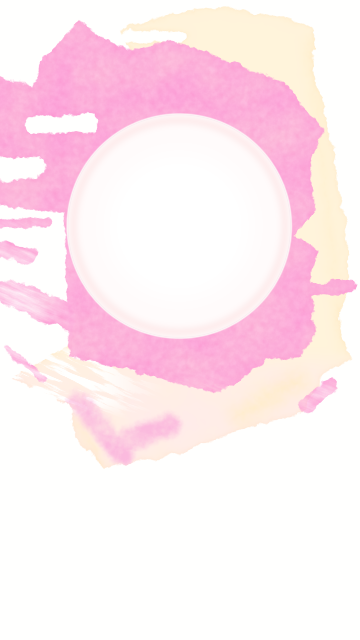
Write a WebGL 2 fragment shader that draws this background.

```glsl
#version 300 es
precision highp float;
// Pink and cream watercolour strokes on white paper behind a pale round plate.

uniform vec2 u_resolution;
out vec4 fragColor;

vec2 hashGradient(vec2 cell) {
  vec2 h = vec2(dot(cell, vec2(127.1, 311.7)), dot(cell, vec2(269.5, 183.3)));
  return 2.0 * fract(sin(h) * 43758.5) - 1.0;
}

float gradientNoise(vec2 p) {
  vec2 i = floor(p), f = fract(p), u = f * f * (3.0 - 2.0 * f);
  vec2 e = vec2(0.0, 1.0);
  float low = mix(dot(hashGradient(i), f), dot(hashGradient(i + e.yx), f - e.yx), u.x);
  float high = mix(dot(hashGradient(i + e), f - e), dot(hashGradient(i + 1.0), f - 1.0), u.x);
  return mix(low, high, u.y);
}

float fbm(vec2 p) {
  float sum = 0.0, amplitude = 0.6;
  for (int k = 0; k < 4; k++) {
    sum += amplitude * gradientNoise(p);
    p = mat2(1.6, 1.2, -1.2, 1.6) * p + 7.3;
    amplitude *= 0.5;
  }
  return sum;
}

// Signed distance to a closed outline
float outline(vec2 p, vec2 v[23]) {
  float d = 1e5, side = 1.0;
  for (int i = 0; i < 23; i++) {
    vec2 a = v[i], e = v[(i + 22) % 23] - a, w = p - a;
    vec2 b = w - e * clamp(dot(w, e) / dot(e, e), 0.0, 1.0);
    d = min(d, dot(b, b));
    bvec3 c = bvec3(p.y >= a.y, p.y < a.y + e.y, e.x * w.y > e.y * w.x);
    if (all(c) || all(not(c))) side = -side;
  }
  return side * sqrt(d);
}

// Signed distance to a round-ended brush stroke
float stroke(vec2 p, vec2 a, vec2 b, float radius) {
  vec2 e = b - a;
  return length(p - a - e * clamp(dot(p - a, e) / dot(e, e), 0.0, 1.0)) - radius;
}

float fill(float d, float soft) {
  return 1.0 - smoothstep(-soft, soft, d);
}

void main() {
  // Percent of the canvas width, measured down from the top left
  vec2 p = vec2(gl_FragCoord.x, u_resolution.y - gl_FragCoord.y) * 100.0 / u_resolution.x;
  float pixel = 100.0 / u_resolution.x;

  // Ragged edges and paper grain
  vec2 q = p + 2.4 * vec2(fbm(p * 0.22), fbm(p * 0.22 + 31.0));
  q += 0.7 * vec2(fbm(p * 0.9 + 5.0), fbm(p * 0.9 + 57.0));
  float cloud = fbm(p * 0.09 + 3.0), grain = fbm(p * 0.55 + 11.0);
  vec2 along = vec2(dot(p, vec2(0.92, 0.39)), dot(p, vec2(-0.39, 0.92)));
  float streak = fbm(along * vec2(0.09, 0.55) + 19.0);

  // Pale wash: cream above and to the right, blush below
  float wash = outline(q, vec2[](
    vec2(33, 8.5), vec2(43, 5), vec2(52, 3), vec2(61, 2), vec2(75, 4), vec2(87, 7.5),
    vec2(87, 18), vec2(92, 40), vec2(96, 62), vec2(97, 80), vec2(94, 88), vec2(97, 100),
    vec2(90, 104), vec2(84, 115), vec2(68, 119), vec2(50, 126), vec2(40, 128), vec2(29, 130),
    vec2(21, 122), vec2(19, 112), vec2(3, 105), vec2(19, 96), vec2(40, 20)));
  wash = max(wash, -stroke(q, vec2(35, 10), vec2(50, 10.5), 1.5));
  float blush = smoothstep(96.0, 106.0, p.y) * (0.65 + 0.6 * cloud);
  vec3 washColor = mix(vec3(1.0, 0.955, 0.86), vec3(1.0, 0.92, 0.925), blush);
  float yellow = max(fill(stroke(q, vec2(86, 12), vec2(95, 96), 0.5), 4.0) * 0.6,
    fill(stroke(q, vec2(67, 115), vec2(82, 106), 2.0), 5.0));
  yellow = max(yellow, fill(stroke(q, vec2(22, 118), vec2(28, 129), 1.0), 3.0) * 0.7);
  washColor = mix(washColor, vec3(1.0, 0.925, 0.76), yellow * (0.75 + 0.6 * grain));
  washColor -= vec3(0.0, 0.025, 0.05) * exp(-abs(wash) * 1.6);
  float lowerLeft = fill(p.x - 36.0, 12.0) * smoothstep(95.0, 99.0, p.y) * fill(p.y - 114.0, 3.0);
  float washAlpha = fill(wash, pixel) * (1.0 - lowerLeft * smoothstep(-0.08, 0.08, streak));
  vec3 color = mix(vec3(1.0, 1.0, 0.995), washColor, washAlpha);

  // Main pink patch with gaps and loose strokes at its sides
  float pink = outline(q, vec2[](
    vec2(-3, 20), vec2(9, 24), vec2(12, 17), vec2(22, 5.5), vec2(27, 10), vec2(37, 14),
    vec2(47, 11.3), vec2(56, 14), vec2(79, 23), vec2(90, 36.5), vec2(86, 46), vec2(87.5, 59),
    vec2(82, 65), vec2(88.5, 69.5), vec2(86, 78), vec2(87.5, 93), vec2(83.5, 99.5), vec2(74, 100),
    vec2(61.5, 109.5), vec2(36, 103), vec2(19, 99), vec2(18, 59), vec2(-3, 57)));
  pink = max(pink, -stroke(q, vec2(9, 34.8), vec2(25, 34.2), 2.4));
  pink = max(pink, -stroke(q, vec2(1, 47), vec2(9.5, 46.5), 3.2));
  pink = min(pink, stroke(q, vec2(-2, 62), vec2(13, 62), 1.2));
  pink = min(pink, stroke(q, vec2(-2, 69), vec2(8, 71), 2.2));
  pink = min(pink, stroke(q, vec2(2, 81), vec2(19, 88), 3.6));
  pink = min(pink, stroke(q, vec2(2, 97), vec2(12, 105), 0.8));
  pink = min(pink, stroke(q, vec2(84, 80.5), vec2(97.5, 79.5), 1.9));
  pink = min(pink, stroke(q, vec2(85, 113), vec2(91, 107.5), 2.2));
  float faded = fill(p.x - 16.0, 8.0) * smoothstep(50.0, 80.0, p.y);
  faded = max(faded, 0.7 * smoothstep(102.0, 110.0, p.y));
  vec3 pinkColor = mix(vec3(0.99, 0.645, 0.85), vec3(0.99, 0.74, 0.855), clamp(0.45 + 1.3 * cloud, 0.0, 1.0));
  pinkColor += vec3(0.005, 0.10, 0.05) * grain - vec3(0.0, 0.035, 0.01) * exp(-abs(pink));
  float pinkAlpha = fill(pink, pixel) * (1.0 - faded * clamp(0.4 + 1.2 * streak, 0.0, 0.9));
  color = mix(color, pinkColor, pinkAlpha);

  // Diluted pink lobe along the bottom
  float lobe = min(stroke(q, vec2(22, 112), vec2(34, 126), 3.0), stroke(q, vec2(34, 123), vec2(47, 118), 3.0));
  float lobeAlpha = fill(lobe, 1.6) * fill(wash, pixel) * clamp(0.7 + 1.2 * cloud + 0.5 * grain, 0.2, 1.0);
  color = mix(color, vec3(0.985, 0.73, 0.87), lobeAlpha);

  // White plate with a blushing inner ring and a fine rim
  float r = length(p - vec2(49.8, 62.8)), ring = (r - 29.4) / 1.5;
  vec3 plate = mix(vec3(1.0), vec3(1.0, 0.985, 0.985), smoothstep(15.0, 25.0, r));
  plate = mix(plate, vec3(0.995, 0.935, 0.935), exp(-ring * ring));
  plate = mix(plate, vec3(0.94, 0.89, 0.92), 0.6 * fill(abs(r - 30.9) - 0.06, pixel));
  color = mix(color, plate, fill(r - 31.3, pixel));

  fragColor = vec4(clamp(color, 0.0, 1.0), 1.0);
}
```
